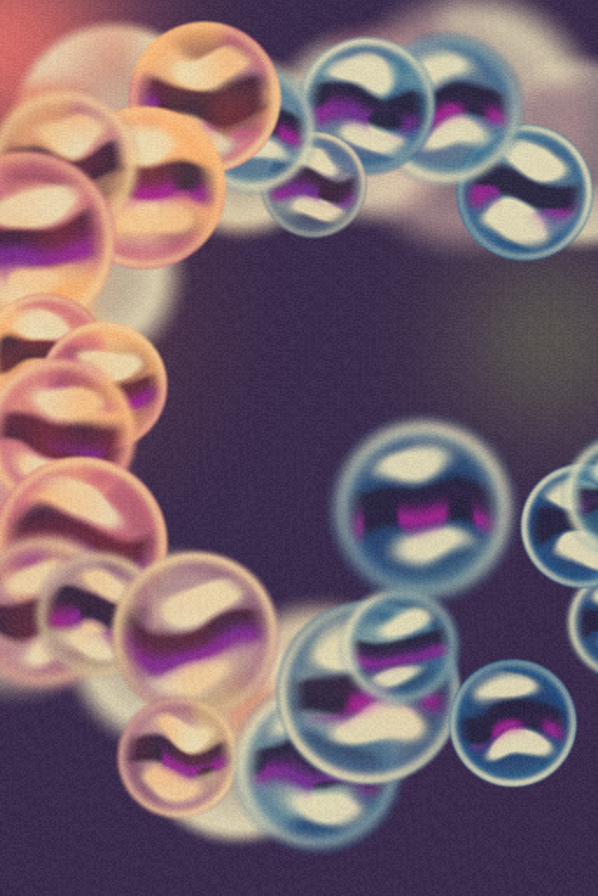
Give the GLSL for this background, as a WebGL 2 fragment shader.

```glsl
#version 300 es
precision highp float;
// Iridescent soap bubbles drifting over a dark plum backdrop.
// Soft out-of-focus discs and sharper film-banded bubbles are scattered
// along an open ring, warm on the left and cool on the right.

uniform vec2 u_resolution;
out vec4 fragColor;

const vec3 PLUM = vec3(0.23, 0.17, 0.30);
const vec3 CREAM = vec3(0.91, 0.87, 0.72);
const vec3 ROSE = vec3(0.80, 0.42, 0.48);
const vec3 TEAL = vec3(0.24, 0.47, 0.58);
const vec3 ORANGE = vec3(0.97, 0.69, 0.44);
const vec3 MAGENTA = vec3(0.74, 0.14, 0.60);

float hash(vec2 p) {
    return fract(sin(dot(p, vec2(127.1, 311.7))) * 43758.5453);
}

float noise(vec2 p) {
    vec2 cell = floor(p), f = fract(p);
    f = f * f * (3.0 - 2.0 * f);
    return mix(mix(hash(cell), hash(cell + vec2(1, 0)), f.x),
               mix(hash(cell + vec2(0, 1)), hash(cell + vec2(1, 1)), f.x), f.y);
}

float bell(float x, float width) {
    return exp(-x * x / (width * width));
}

// Centre on the ring: angle in radians, reach scales the ring radius
vec2 ringPoint(float angle, float reach) {
    return vec2(0.58, 0.8) + 0.5 * reach * vec2(cos(angle), sin(angle));
}

// Film colour in rgb and coverage in a; u runs from -1 to 1 over the bubble
vec4 bubble(vec2 u, float soft, float warm, float seed) {
    float d = length(u);
    float swirl = noise(u * 2.0 + seed * 40.0);
    float wave = u.y + 0.13 * sin(u.x * 3.0 + seed * 6.28) + 0.25 * (swirl - 0.5);
    float inner = 1.0 - smoothstep(0.65, 0.95, d);

    // Bright blobs above and below a dark middle band
    float blob = bell(abs(wave) - 0.48, 0.27) * bell(u.x - 0.25 * sign(0.5 - seed) * u.y, 0.62);
    float window = smoothstep(0.3, 0.3 + 0.25 + soft * 2.0, blob) * inner;
    float core = smoothstep(0.35, 0.8, bell(wave, 0.32)) * inner;
    float tint = bell(wave + 0.16, 0.15) * inner
               * smoothstep(0.35, 0.55, noise(u * 2.2 + seed * 17.0));

    // Edge hue turns around the bubble
    float turn = noise(u * 1.4 + seed * 9.0);
    vec3 edge = mix(mix(TEAL, vec3(0.10, 0.30, 0.52), turn),
                    mix(ROSE, ORANGE, smoothstep(0.3, 0.7, turn)), warm);
    vec3 shine = mix(CREAM, mix(ORANGE, CREAM, swirl), warm * 0.8);
    vec3 c = mix(edge, mix(PLUM * 0.75, vec3(0.42, 0.16, 0.22), warm * swirl), core * 0.9);
    c = mix(c, shine, window * 0.95);
    c = mix(c, mix(vec3(0.36, 0.22, 0.60), MAGENTA, 0.3 + 0.7 * turn), tint * 0.85);

    // Pale yellow rim, brighter on one side
    float side = 0.5 + 0.5 * dot(u, vec2(cos(seed * 50.0), sin(seed * 50.0)));
    float rim = bell(d - 0.94, 0.045 + soft * 0.7);
    c = mix(c, mix(CREAM, ORANGE, 0.5 * warm), rim * (0.35 + 0.55 * clamp(side, 0.0, 1.0)));

    float cover = 1.0 - smoothstep(1.0 - soft, 1.0 + soft, d);
    float body = 0.6 + 0.38 * max(max(max(window, core), tint), smoothstep(0.6, 1.0, d));
    return vec4(c, cover * body);
}

void main() {
    vec2 p = gl_FragCoord.xy / u_resolution.x;

    // Backdrop with faint coloured glows
    vec3 col = PLUM;
    col = mix(col, vec3(0.60, 0.36, 0.25), 0.6 * bell(length(p - vec2(0.0, 0.97)), 0.25));
    col = mix(col, vec3(0.42, 0.42, 0.32), 0.6 * bell(length(p - vec2(0.92, 0.93)), 0.17));
    col = mix(col, vec3(0.90, 0.45, 0.42), 0.9 * bell(length(p - vec2(0.0, 1.42)), 0.22));

    // Large out-of-focus discs, mostly along the top and left
    for (int i = 0; i < 12; i++) {
        float k = float(i);
        float pick = hash(vec2(k, 2.3));
        vec2 c = ringPoint(0.8 + 0.34 * (k + 0.6 * pick), 0.95 + 0.3 * hash(vec2(k, 5.1)));
        float radius = 0.11 + 0.12 * hash(vec2(k, 7.7));
        float soft = 0.06 + 0.18 * hash(vec2(k, 9.4));
        vec2 u = (p - c) / radius;
        float d = length(u);
        vec3 tone = mix(ROSE, ORANGE, smoothstep(0.3, 0.5, pick));
        tone = mix(tone, CREAM, smoothstep(0.5, 0.7, pick));
        tone = mix(tone, vec3(0.50, 0.64, 0.60), smoothstep(0.4, 0.9, c.x) * 0.6);
        tone = mix(tone, CREAM, smoothstep(0.3, 0.75, noise(u * 1.5 + k * 5.0)) * 0.85);
        float cover = 1.0 - smoothstep(1.0 - soft, 1.0 + soft, d);
        col = mix(col, tone, cover * (0.72 + 0.2 * smoothstep(0.4, 0.95, d)));
    }

    // Film-banded bubbles in overlapping chains, with one drifting inward
    for (int i = 0; i < 25; i++) {
        float k = float(i);
        float seed = hash(vec2(k, 13.7));
        float reach = i % 22 == 21 ? 0.4 : 0.78 + 0.5 * hash(vec2(k, 21.3));
        vec2 c = ringPoint(0.9 + 0.208 * (k + seed), reach);
        float radius = 0.085 + 0.07 * hash(vec2(k, 31.9));
        float blur = hash(vec2(k, 41.2));
        float soft = 0.03 + 0.13 * blur * blur;
        float warm = 1.0 - smoothstep(0.15, 0.6, c.x + 0.5 * (blur - 0.5));
        vec4 film = bubble((p - c) / radius, soft, warm, seed);
        col = mix(col, film.rgb, film.a);
    }

    // Fine film grain
    col += 0.05 * (hash(floor(p * 342.0)) - 0.5);
    fragColor = vec4(clamp(col, 0.0, 1.0), 1.0);
}
```
